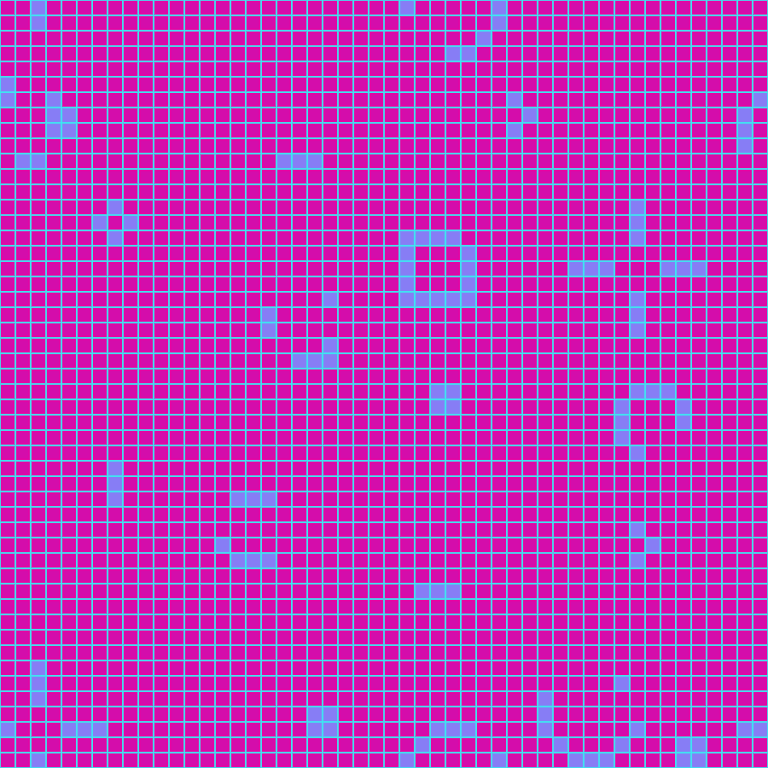
A three.js fragment shader for this pattern:

```glsl
// A board of 50 by 50 magenta cells ruled with thin cyan lines, as in a cellular
// automaton. Blue live cells form blinkers, blocks, crosses of blinkers and broken
// rings, scattered by a low-discrepancy sequence on a board that wraps at its edges.
varying vec2 vUv;

const float CELLS = 50.0;

float hash(vec2 p) {
  return fract(sin(dot(p, vec2(127.1, 311.7))) * 43758.5453);
}

// Share of a pixel inside a band, from the signed depth into it
float coverage(float depth, float pixel) {
  return clamp(depth / pixel + 0.5, 0.0, 1.0);
}

// Ring with runs of cells missing
bool brokenRing(vec2 p, float radius, float seed) {
  bool kept = hash(floor(p * 0.5) + seed * 7.3) > 0.3;
  return kept && abs(length(p) - radius) < 0.62;
}

// Is the cell at whole offset p from a colony's centre alive?
bool colony(vec2 p, float id) {
  vec2 a = abs(p);
  float near = min(a.x, a.y);
  float far = max(a.x, a.y);
  if (id < 7.0) return brokenRing(p, 2.1 + 0.9 * hash(vec2(id, 5.0)), id);
  if (id < 9.0) return near < 0.5 && far > 1.5 && far < 4.5;            // four blinkers
  if (id < 12.0) return near < 0.5 && (id < 11.0 ? a.x : a.y) == far && far < 1.5; // blinker
  if (id < 15.0) return min(p.x, p.y) > -0.5 && max(p.x, p.y) < 1.5;    // block
  if (id < 16.0) return abs(a.x + a.y - 1.0) < 0.5;                     // tub
  return p.x > -0.5 && abs(a.x + a.y - 1.0) < 0.5;                      // chevron
}

// Scatter the colonies and test the cell against each
bool isAlive(vec2 cell) {
  bool alive = false;
  for (int i = 0; i < 18; i++) {
    float id = float(i);
    vec2 jitter = vec2(hash(vec2(id, 1.0)), hash(vec2(id, 2.0))) - 0.5;
    vec2 spread = fract(id * vec2(0.7549, 0.5698) + vec2(0.8, 0.12));
    vec2 centre = floor(spread * CELLS + jitter * 6.0);
    vec2 offset = mod(cell - centre + 0.5 * CELLS, CELLS) - 0.5 * CELLS;
    alive = alive || colony(floor(offset + 0.5), id);
  }
  return alive;
}

void main() {
  vec2 board = vUv * CELLS;
  vec2 cell = min(floor(board), CELLS - 1.0);
  vec2 pixel = fwidth(board);
  float pixelSize = max(max(pixel.x, pixel.y), 0.0001);

  // Distance to the nearest rule, in cells
  vec2 toRule = 0.5 - abs(fract(board) - 0.5);
  float ruleDistance = min(toRule.x, toRule.y);

  // Dead cells carry a slightly hotter rim beside the rules
  float rim = coverage(0.15 - ruleDistance, pixelSize);
  vec3 dead = mix(vec3(0.83, 0.05, 0.67), vec3(0.92, 0.0, 0.63), rim);
  vec3 colour = isAlive(cell) ? vec3(0.53, 0.49, 0.96) : dead;

  // Cyan rules over the cells
  float rule = coverage(0.055 - ruleDistance, pixelSize);
  colour = mix(colour, vec3(0.24, 0.9, 0.95), rule);
  gl_FragColor = vec4(colour, 1.0);
}
```
